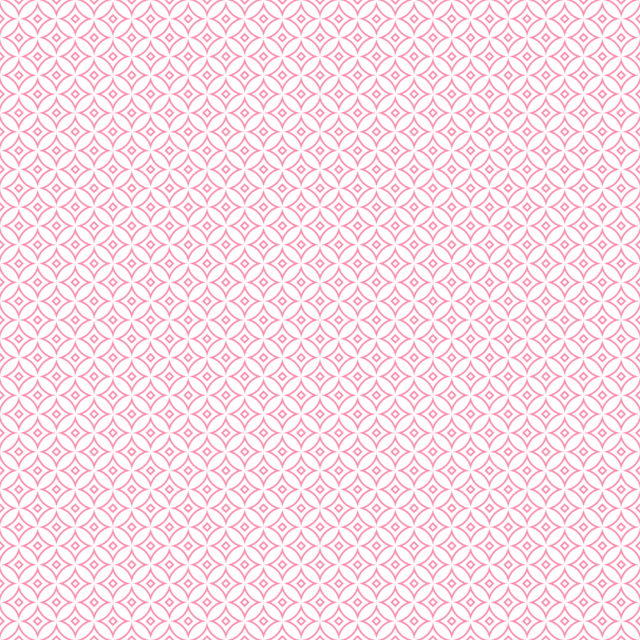
A WebGL 2 fragment shader for this pattern:

```glsl
#version 300 es
precision highp float;
// Interlocking lattice: outlined pink four-pointed stars with small diamonds on white.

uniform vec2 u_resolution;
out vec4 fragColor;

const vec3 PAPER = vec3(1.0);
const vec3 PINK = vec3(1.0, 0.54, 0.67);

const float REPEATS = 17.0;       // whole repeats across and down
const float ARC_CENTER = 0.558;   // all lengths below are in repeats
const float ARC_RADIUS = 0.564;
const float STROKE = 0.045;
const float DIAMOND_OUTER = 0.13; // half diagonals
const float DIAMOND_INNER = 0.066;

const int SAMPLES = 5;            // per axis, for edge smoothing
const float FILTER_WIDTH = 1.4;   // smoothing footprint in pixels

// 1 inside the range low..high, softened by blur.
float band(float value, float low, float high, float blur) {
    return smoothstep(low - blur, low + blur, value)
         - smoothstep(high - blur, high + blur, value);
}

// Position folded into one quadrant around the nearest star centre.
vec2 foldToStar(vec2 p) {
    vec2 diagonal = fract(vec2(p.x + p.y, p.x - p.y)) - 0.5;
    return 0.5 * abs(vec2(diagonal.x + diagonal.y, diagonal.x - diagonal.y));
}

float inkAt(vec2 p, float blur) {
    vec2 q = foldToStar(p);

    // Star outline: the shallow arc in this quadrant
    float arcDistance = length(q - ARC_CENTER) - ARC_RADIUS;
    float star = band(arcDistance, 0.0, STROKE, blur);

    // Hollow diamond at the star centre
    float diamond = band(q.x + q.y, DIAMOND_INNER, DIAMOND_OUTER, blur);

    return max(star, diamond);
}

void main() {
    vec2 pixel = REPEATS / u_resolution;
    vec2 center = gl_FragCoord.xy * pixel;
    vec2 stepSize = pixel * FILTER_WIDTH / float(SAMPLES);
    float blur = 0.5 * max(stepSize.x, stepSize.y);

    // Average a small grid so the narrow star tips stay crisp
    float ink = 0.0;
    for (int j = 0; j < SAMPLES; j++) {
        for (int i = 0; i < SAMPLES; i++) {
            vec2 offset = vec2(i, j) - 0.5 * float(SAMPLES - 1);
            ink += inkAt(center + offset * stepSize, blur);
        }
    }
    ink /= float(SAMPLES * SAMPLES);

    fragColor = vec4(mix(PAPER, PINK, ink), 1.0);
}
```
